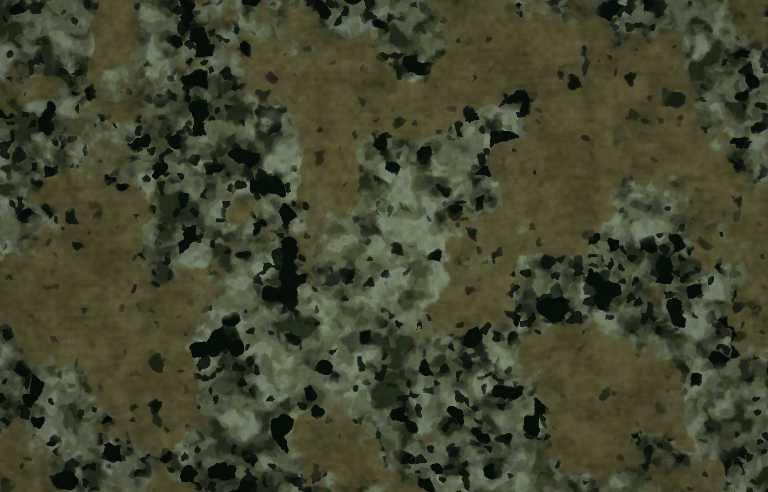
This texture is drawn by a Shadertoy shader. Its source:

```glsl
// Polished granite: tan feldspar crystals with ragged rims in a finer mottled
// grey-green matrix, with small clustered black mica grains. Each mineral is a
// thresholded layer of soft Voronoi cells, its domain warped by fractal noise.

const vec3 TAN   = vec3(0.296, 0.276, 0.166);
const vec3 PALE  = vec3(0.415, 0.460, 0.372);
const vec3 GREY  = vec3(0.318, 0.350, 0.262);
const vec3 BROWN = vec3(0.232, 0.250, 0.172);
const vec3 DARK  = vec3(0.125, 0.160, 0.097);
const vec3 BLACK = vec3(0.022, 0.052, 0.028);

vec3 hash3(vec2 p) {
    vec3 q = fract(p.xyx * vec3(0.1031, 0.1030, 0.0973));
    q += dot(q, q.yxz + 33.33);
    return fract((q.xxy + q.yzz) * q.zyx);
}

float noise(vec2 p) {
    vec2 i = floor(p), f = fract(p);
    f = f * f * (3.0 - 2.0 * f);
    float low  = mix(hash3(i).x, hash3(i + vec2(1, 0)).x, f.x);
    float high = mix(hash3(i + vec2(0, 1)).x, hash3(i + vec2(1, 1)).x, f.x);
    return mix(low, high, f.y);
}

float fbm(vec2 p) {
    float sum = 0.0, weight = 0.5;
    for (int i = 0; i < 4; i++) {
        sum += weight * noise(p);
        p = mat2(1.6, 1.2, -1.2, 1.6) * p + 17.3;
        weight *= 0.5;
    }
    return sum / 0.9375;
}

vec2 warp(vec2 p, float scale, float amount) {
    vec2 offset = vec2(fbm(p * scale + 41.0), fbm(p * scale + 87.0));
    return p + amount * (offset - 0.5);
}

// Random value per Voronoi cell, blended across the cell borders
float softCells(vec2 p, float sharpness) {
    vec2 base = floor(p);
    float sum = 0.0, total = 0.0;
    for (int y = -1; y <= 1; y++)
    for (int x = -1; x <= 1; x++) {
        vec2 cell = base + vec2(x, y);
        vec3 rnd = hash3(cell + 100.0);
        float weight = exp(-sharpness * length(cell + 0.1 + 0.8 * rnd.xy - p));
        sum += weight * rnd.z;
        total += weight;
    }
    return sum / total;
}

// Coverage of the part of a layer that lies below a threshold
float below(float value, float threshold, float softness) {
    return 1.0 - smoothstep(threshold - softness, threshold + softness, value);
}

vec3 matrixColor(float tone) {
    vec3 color = mix(DARK, BROWN, smoothstep(0.31, 0.42, tone));
    color = mix(color, GREY, smoothstep(0.43, 0.53, tone));
    return mix(color, PALE, smoothstep(0.57, 0.72, tone));
}

void mainImage(out vec4 fragColor, in vec2 fragCoord) {
    vec2 p = fragCoord / iResolution.y;
    vec2 fromCenter = fragCoord / iResolution.xy - 0.5;
    float core = exp(-45.0 * dot(fromCenter, fromCenter));
    float cluster = smoothstep(0.32, 0.68, fbm(p * 7.0 + 60.0));

    // Fine matrix of quartz and pale feldspar
    vec2 rough = warp(p, 30.0, 0.035);
    float patches = softCells(rough * 25.0, 9.0);
    float crumbs = softCells(rough * 58.0 + 30.0, 9.0);
    float tone = 0.40 * patches + 0.25 * crumbs + 0.35 * fbm(p * 24.0);
    tone += 0.10 * core - 0.07 * (cluster - 0.5);
    vec3 color = matrixColor(tone);

    // Tan crystals with ragged rims and faint grain lines
    vec2 bent = warp(warp(p, 6.0, 0.12), 28.0, 0.045);
    float crystals = softCells(bent * 6.6 + 7.0, 11.0);
    crystals += 0.50 * (fbm(p * 30.0 + 5.0) - 0.5);
    float feldspar = below(crystals, 0.40 - 0.25 * core, 0.08);
    float lines = noise(vec2(p.x * 16.0, p.y * 130.0 + 6.0 * noise(p * 6.0)));
    float shade = 0.92 + 0.12 * lines + 0.34 * (fbm(p * 17.0) - 0.5);
    color = mix(color, TAN * (shade + 0.02), 0.86 * feldspar);

    // Black grains and flecks, gathered in clusters outside the crystals
    float room = 1.0 - 0.80 * feldspar;
    vec2 chipped = warp(p, 50.0, 0.020);
    float grains = softCells(chipped * 33.0 + 11.0, 12.0);
    float flecks = softCells(chipped * 66.0 + 73.0, 10.0);
    float mica = below(grains, mix(0.06, 0.29, cluster) * room, 0.07);
    mica = max(mica, 0.85 * below(flecks, mix(0.05, 0.24, cluster) * room, 0.08));
    color = mix(color, BLACK, mica);

    // Fine mottling and light falling off towards the corners
    color *= 0.84 + 0.32 * fbm(p * 80.0);
    color *= 1.07 - 0.36 * dot(fromCenter, fromCenter);
    fragColor = vec4(color, 1.0);
}
```
